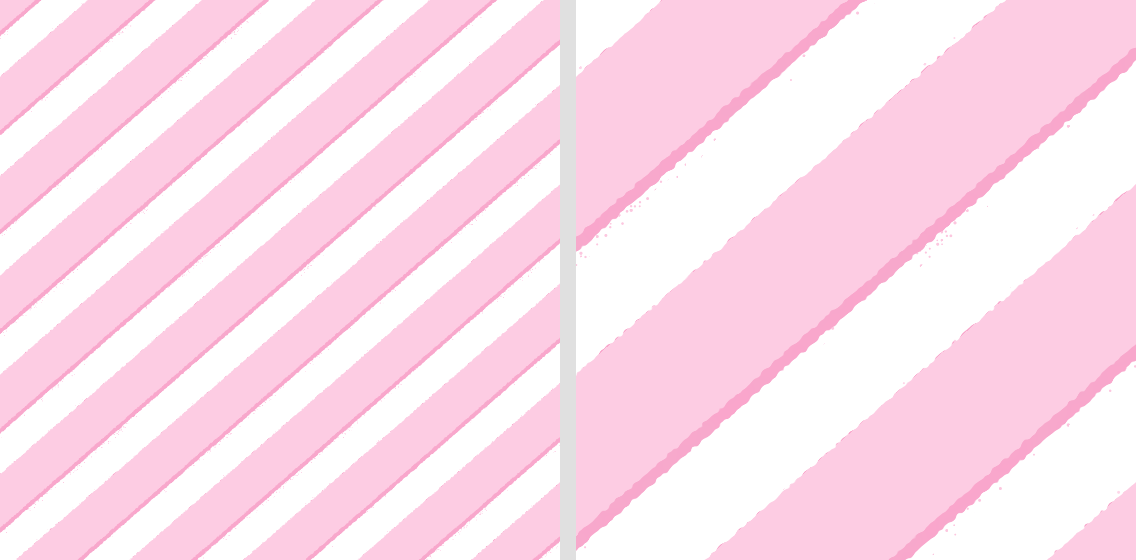
Left: the whole. Right: its middle third, enlarged.
Write a Shadertoy shader that draws this pattern.

```glsl
// Diagonal candy stripes: wide pale pink bands on white, each with a thin
// darker line along its lower edge. One repeating phase drives the stripes;
// value noise roughens the edges and scatters tiny flecks beside them.

#define REPEATS vec2(4.917, 5.635)   // stripes across and down the canvas
#define BAND_START 0.772             // phase where a pink band begins
#define BAND_WIDTH 0.540             // pink share of one period
#define LINE_WIDTH 0.052             // dark line share of one period
#define ROUGHNESS 0.014              // edge wobble, in periods
#define GRAIN 330.0                  // edge noise cells across the canvas
#define FLECK_CELLS 400.0            // fleck cells across the canvas
#define FLECK_REACH 0.065            // how far flecks stray, in periods
#define WHITE vec3(1.0)
#define PINK vec3(0.992, 0.800, 0.890)
#define ROSE vec3(0.980, 0.650, 0.800)
#define DUSTY_ROSE vec3(0.955, 0.675, 0.800)

float hash(vec2 p) {
    return fract(sin(dot(p, vec2(127.1, 311.7))) * 43758.5453);
}

float noise(vec2 p) {
    vec2 i = floor(p), f = fract(p);
    f = f * f * (3.0 - 2.0 * f);
    return mix(mix(hash(i), hash(i + vec2(1.0, 0.0)), f.x),
               mix(hash(i + vec2(0.0, 1.0)), hash(i + 1.0), f.x), f.y);
}

// Smoothed step whose ramp is about one pixel wide
float edge(float at, float x, float blur) {
    return smoothstep(at - blur, at + blur, x);
}

// Small dots, one candidate per cell, present with the given chance
float flecks(vec2 uv, float chance, float pixel) {
    vec2 cell = floor(uv * FLECK_CELLS);
    vec2 center = 0.35 + 0.3 * vec2(hash(cell + 3.7), hash(cell + 8.3));
    float radius = mix(0.18, 0.4, hash(cell + 5.1));
    float d = length(fract(uv * FLECK_CELLS) - center) - radius;
    float blur = 0.6 * pixel * FLECK_CELLS;
    return (1.0 - edge(0.0, d, blur)) * step(1.0 - chance, hash(cell));
}

void mainImage(out vec4 fragColor, in vec2 fragCoord) {
    vec2 uv = fragCoord / iResolution.y;
    float pixel = 1.0 / iResolution.y;
    float blur = 0.6 * pixel * length(REPEATS);

    // Phase within one stripe, zero at the band's upper edge
    float phase = dot(vec2(uv.x, 1.0 - uv.y), REPEATS) - BAND_START;
    float t = fract(phase);
    float lineEnd = BAND_WIDTH + LINE_WIDTH;

    // Rough edges
    float wobble = ROUGHNESS * (noise(uv * GRAIN) - 0.5);
    float rough = t + wobble;
    float top = edge(0.0, rough, blur) + edge(1.0, rough, blur);
    float band = top - edge(lineEnd, rough, blur);
    float line = edge(BAND_WIDTH, t - wobble, blur);

    // Stripe colours, the line faintly mottled
    vec3 lineColor = mix(ROSE, DUSTY_ROSE, 0.5 * noise(uv * 90.0));
    vec3 color = mix(WHITE, mix(PINK, lineColor, line), clamp(band, 0.0, 1.0));

    // Flecks gather in patches below the line, and rarely above the band
    float patches = smoothstep(0.5, 0.85, noise(uv * 13.0 + 4.0));
    float below = t - lineEnd;
    float nearLine = step(0.0, below) * max(0.0, 1.0 - below / FLECK_REACH);
    float nearBand = max(0.0, 1.0 - (1.0 - t) / (0.5 * FLECK_REACH));
    float chance = nearLine * (0.03 + 0.3 * patches) + 0.06 * nearBand;
    color = mix(color, mix(PINK, ROSE, 0.5 * step(0.001, nearLine)),
                0.8 * flecks(uv, chance, pixel));

    fragColor = vec4(color, 1.0);
}
```
